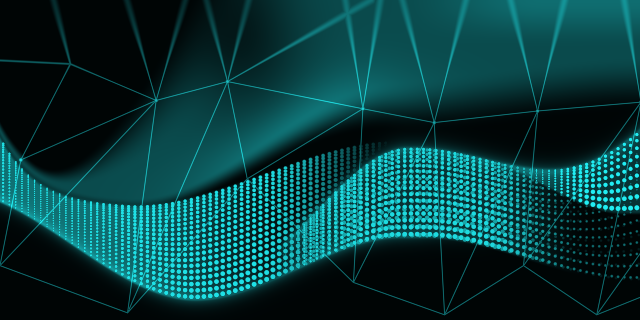
Give the GLSL for this background, as a WebGL 1 fragment shader.

```glsl
precision highp float;
uniform vec2 u_resolution;

#define TINT vec3(0.13, 0.91, 0.93)
#define SHADOW vec3(0.0, 0.018, 0.02)
#define COLUMNS 51.0
#define REAR_ROWS 20.0
#define FRONT_ROWS 16.0
#define STRIP_ROWS 9.0
#define BUNCHING 0.78
#define DOT_RADIUS 0.0082
#define LINE_WIDTH 0.0034
#define LINE_LIGHT 0.42
#define HUBS 7

float hash(float n) {
  return fract(sin(n * 127.1) * 43758.5453);
}

// Wave outlines, each a chain of smooth rises and falls
float rearCrest(float x) {
  return 0.349 + 0.221 * exp(-8.5 * x) + 0.208 * smoothstep(0.40, 1.25, x);
}

float veilEdge(float x) {
  return 0.349 + 0.221 * exp(-8.5 * x) + 0.318 * smoothstep(0.40, 1.22, x)
    + 0.07 * smoothstep(1.22, 2.0, x);
}

float frontCrest(float x) {
  float lift = max(x - 1.72, 0.0);
  return 0.141 + 0.396 * smoothstep(0.703, 1.276, x)
    - 0.068 * smoothstep(1.30, 1.72, x) + 1.6 * lift * lift;
}

float lowerRim(float x) {
  return 0.406 - 0.344 * smoothstep(-0.156, 0.612, x)
    + 0.195 * smoothstep(0.612, 1.25, x) - 0.143 * smoothstep(1.33, 2.0, x);
}

float stripRim(float x) {
  return 0.505 - 0.172 * smoothstep(1.46, 1.95, x);
}

float columnCentre(float x, float count) {
  return (floor(x * count) + 0.5) / count;
}

// One column of round dots between a top and a bottom edge
float dots(vec2 p, float cx, float top, float bottom, float rows, float size) {
  float depth = max(top - bottom, 0.001);
  float v = clamp((top - p.y) / depth, 0.0, 0.999);
  float row = floor(rows * pow(v, BUNCHING));
  float centreV = pow((row + 0.5) / rows, 1.0 / BUNCHING);
  float radius = min(size * mix(0.7, 1.0, centreV), 0.5 * depth / rows);
  float soft = 0.8 / u_resolution.y;
  float d = distance(p, vec2(cx, top - depth * centreV));
  return (1.0 - smoothstep(radius - soft, radius + soft, d)) * step(bottom, top);
}

float band(float y, float top, float bottom) {
  return smoothstep(bottom - 0.006, bottom + 0.006, y)
    * (1.0 - smoothstep(top - 0.01, top + 0.01, y));
}

// Thread that loses focus towards the upper border
float thread(vec2 p, vec2 a, vec2 b) {
  vec2 ab = b - a;
  float d = distance(p, a + ab * clamp(dot(p - a, ab) / dot(ab, ab), 0.0, 1.0));
  float blur = smoothstep(0.74, 1.0, p.y);
  float width = LINE_WIDTH + 0.014 * blur;
  return (1.0 - smoothstep(0.0, width, d)) * mix(1.0, 0.4, blur);
}

// Upper hubs follow a damped swing, lower ones a ripple
vec2 upperHub(float i) {
  float stagger = 0.1 * mod(i, 2.0) * step(i, 3.5);
  return vec2(0.065 + 0.323 * i + stagger,
              0.66 - 0.169 * exp(-0.34 * i) * cos(1.46 * i + 0.33));
}

vec2 lowerHub(float i) {
  return vec2(0.315 * i + 0.16 * sin(0.55 * i),
              0.085 + 0.085 * cos(2.513 * i) + 0.33 * exp(-4.0 * (i - 2.0) * (i - 2.0)));
}

float network(vec2 p) {
  float light = 0.0;
  for (int k = 0; k < HUBS; k++) {
    float i = float(k);
    vec2 hub = upperHub(i), next = upperHub(i + 1.0), low = lowerHub(i);
    float spread = 0.05 + 0.1 * hash(i + 3.0);
    light = max(light, thread(p, hub, next));
    light = max(light, thread(p, hub, low));
    light = max(light, thread(p, next, low));
    light = max(light, thread(p, low, lowerHub(i + 1.0)));
    light = max(light, thread(p, hub, vec2(hub.x - spread, 1.03)) * step(0.5, i));
    light = max(light, thread(p, hub, vec2(hub.x + spread, 1.03)) * step(0.5, i));
    light = max(light, 1.5 * (1.0 - smoothstep(0.002, 0.008, distance(p, hub))));
  }
  // Corner knot and the long rising thread
  vec2 knot = vec2(0.22, 0.80);
  light = max(light, thread(p, knot, upperHub(0.0)));
  light = max(light, thread(p, knot, upperHub(1.0)));
  light = max(light, thread(p, knot, vec2(-0.02, 0.812)));
  light = max(light, thread(p, knot, vec2(0.16, 1.03)));
  return max(light, thread(p, upperHub(2.0), vec2(1.16, 1.0)));
}

// Out-of-focus veil rising behind the waves
float veil(vec2 p) {
  float h = p.y - veilEdge(p.x);
  float soft = mix(0.025, 0.09, smoothstep(0.5, 1.5, p.x));
  float reach = 0.05 + 0.9 * smoothstep(0.1, 1.0, p.x);
  float body = smoothstep(-soft, soft, h) * (1.0 - smoothstep(0.4 * reach, 1.1 * reach, h));
  vec2 hollow = (p - vec2(0.75, 0.88)) / vec2(0.18, 0.22);
  float ridge = 0.24 * exp(-60.0 * h * h - 9.0 * (p.x - 0.95) * (p.x - 0.95));
  float haze = 0.15 * smoothstep(0.85, 1.0, p.y) * smoothstep(1.2, 1.7, p.x);
  return body * (0.3 + ridge + haze) * (1.0 - 0.7 * exp(-dot(hollow, hollow)));
}

void main() {
  vec2 p = gl_FragCoord.xy / u_resolution * vec2(2.0, 1.0);
  float rear = rearCrest(p.x), front = frontCrest(p.x), rim = lowerRim(p.x);
  float rearFade = 1.0 - smoothstep(0.8, 1.22, p.x);
  float frontFade = smoothstep(0.82, 0.96, p.x);
  float farFade = smoothstep(1.5, 1.85, p.x);

  // Soft fill and rim light
  float light = veil(p);
  float fill = 0.46 * (1.0 - smoothstep(0.25, 1.05, p.x));
  light = mix(light, fill, band(p.y, rear, rim) * (1.0 - smoothstep(1.0, 1.25, p.x)));
  light = mix(light, 0.2 * (1.0 - farFade), band(p.y, front, rim) * frontFade);
  light += 0.28 * exp(-55.0 * abs(p.y - rim)) * (1.0 - smoothstep(1.1, 1.6, p.x));
  light += 0.28 * exp(-50.0 * abs(p.y - front)) * frontFade;
  light += 0.2 * band(p.y, front, stripRim(p.x)) * smoothstep(1.5, 1.7, p.x);
  light += LINE_LIGHT * network(p);

  // Dotted sheets
  float cx = columnCentre(p.x, COLUMNS);
  float wide = columnCentre(p.x, COLUMNS * 0.83);
  float rearDots = dots(p, cx, rearCrest(cx), lowerRim(cx), REAR_ROWS, DOT_RADIUS);
  float frontSize = DOT_RADIUS * mix(1.0, 0.5, farFade);
  float frontDots = dots(p, cx, frontCrest(cx), lowerRim(cx), FRONT_ROWS, frontSize);
  float crossDots = dots(p, wide, frontCrest(wide), lowerRim(wide), FRONT_ROWS * 0.8, frontSize);
  float stripDots = dots(p, cx, frontCrest(cx), stripRim(cx), STRIP_ROWS, DOT_RADIUS);
  light = max(light, rearDots * mix(0.15, 0.95, rearFade) * (1.0 - smoothstep(1.15, 1.3, p.x)));
  light = max(light, frontDots * frontFade * mix(0.92, 0.45, farFade));
  light = max(light, crossDots * frontFade * mix(0.7, 0.1, farFade));
  light = max(light, stripDots * smoothstep(1.5, 1.62, p.x));

  gl_FragColor = vec4(SHADOW + TINT * min(light, 1.0), 1.0);
}
```
